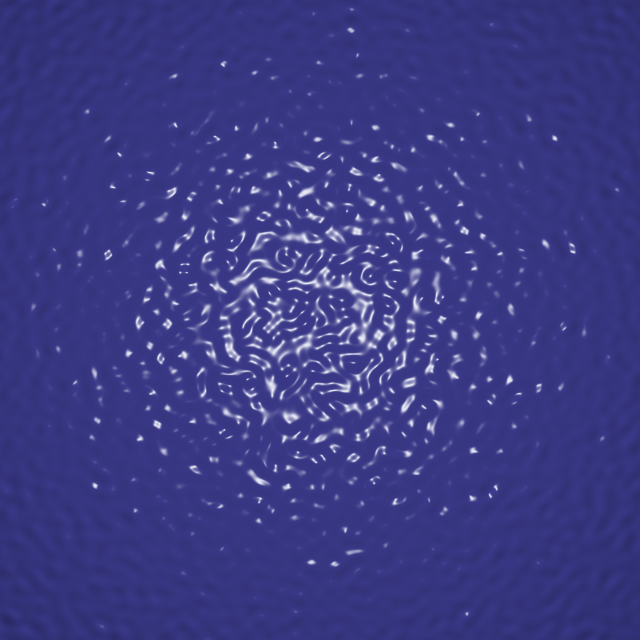
Write a Shadertoy shader that draws this background.

```glsl
// Rough indigo surface, finely bumped, with a point light glinting off its centre.

const int WAVES = 36;
const float GOLDEN_ANGLE = 2.39996;
const float TAU = 6.28319;

const vec3 LIT_INDIGO = vec3(0.226, 0.221, 0.530);
const vec3 DIM_INDIGO = vec3(0.188, 0.188, 0.458);
const vec3 GLINT_WHITE = vec3(0.97, 0.98, 1.0);

float hash(float n) {
    return fract(sin(n * 12.9898) * 43758.547);
}

// Slope of a random surface built from layered sines in all directions.
vec2 surfaceSlope(vec2 p, float minFreq, float maxFreq, float roughness) {
    vec2 slope = vec2(0.0);
    for (int i = 0; i < WAVES; i++) {
        float id = float(i) + 1.0;
        float angle = id * GOLDEN_ANGLE;
        vec2 dir = vec2(cos(angle), sin(angle));
        float freq = mix(minFreq, maxFreq, hash(id));
        float phase = hash(id + 57.3);
        slope += dir * cos(TAU * (dot(p, dir) * freq + phase));
    }
    return slope * roughness * 2.0 / sqrt(float(WAVES));
}

// Mirror-like response where the slope tilts toward the light.
float glint(vec2 slope, vec2 offset, float width) {
    vec2 miss = (slope - offset) / width;
    return exp(-dot(miss, miss));
}

// Matte colour: radial falloff with a faint relief.
vec3 matte(vec2 slope, vec2 offset, float relief) {
    float falloff = clamp(2.0 * dot(offset, offset), 0.0, 1.0);
    float shade = 1.0 + relief * dot(slope, offset);
    return mix(LIT_INDIGO, DIM_INDIGO, falloff) * shade;
}

void mainImage(out vec4 fragColor, in vec2 fragCoord) {
    float side = min(iResolution.x, iResolution.y);
    vec2 p = (fragCoord - 0.5 * iResolution.xy) / side;
    vec2 offset = p - vec2(-0.01, 0.0);

    vec2 slope = surfaceSlope(p, 24.0, 48.0, 0.13);
    vec3 color = matte(slope, offset, 0.45);
    color = mix(color, GLINT_WHITE, 0.92 * glint(slope, offset, 0.1));

    fragColor = vec4(color, 1.0);
}
```
